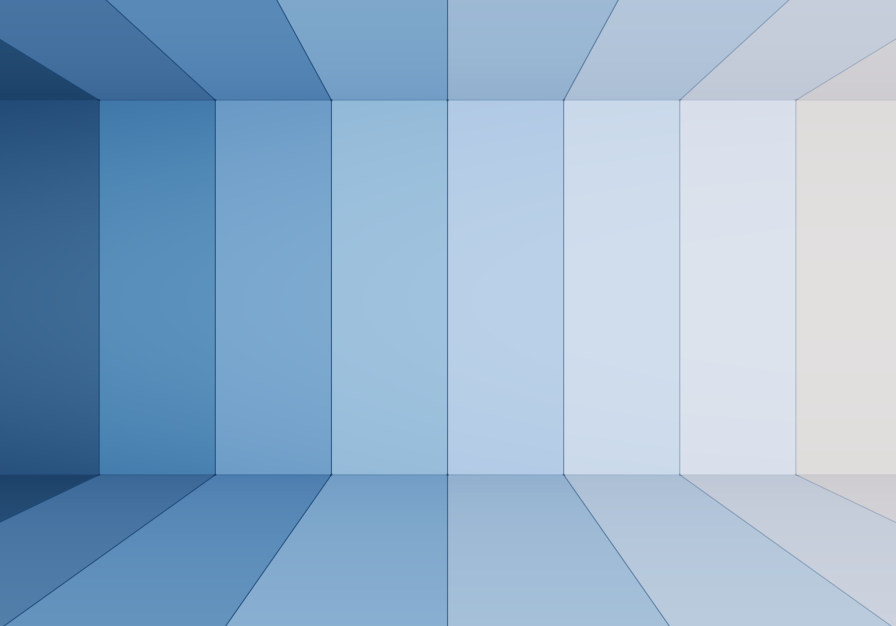
Write a Shadertoy shader that draws this background.

```glsl
const float WALL_TOP = 0.840;
const float WALL_BOTTOM = 0.2416;
const float PANEL_WIDTH = 0.1296;
const vec3 SEAM_BLUE = vec3(0.10, 0.27, 0.46);

// Panel colours from left to right
const vec3 WALL[8] = vec3[8](
    vec3(0.235, 0.410, 0.575), vec3(0.350, 0.565, 0.735),
    vec3(0.485, 0.660, 0.810), vec3(0.620, 0.760, 0.868),
    vec3(0.728, 0.815, 0.910), vec3(0.815, 0.867, 0.929),
    vec3(0.865, 0.890, 0.930), vec3(0.885, 0.875, 0.875));
const vec3 SIDE[8] = vec3[8](
    vec3(0.145, 0.300, 0.455), vec3(0.275, 0.450, 0.630),
    vec3(0.345, 0.535, 0.715), vec3(0.490, 0.650, 0.795),
    vec3(0.610, 0.722, 0.830), vec3(0.700, 0.772, 0.852),
    vec3(0.775, 0.805, 0.856), vec3(0.825, 0.820, 0.838));

// Smooth step across an edge, centred on zero
float edge(float d, float width) {
    return smoothstep(-width, width, d);
}

// Coverage of a thin line at distance d
float line(float d, float halfWidth, float blur) {
    return 1.0 - smoothstep(halfWidth - blur, halfWidth + blur, abs(d));
}

// Perspective widening: x is the scale, y its slope along the height
vec2 perspective(float y) {
    float ceilingSlope = 0.47 / (1.0 - WALL_TOP);
    float floorSlope = 0.91 / WALL_BOTTOM;
    if (y > WALL_TOP) return vec2(1.0 + ceilingSlope * (y - WALL_TOP), ceilingSlope);
    if (y < WALL_BOTTOM) return vec2(1.0 + floorSlope * (WALL_BOTTOM - y), -floorSlope);
    return vec2(1.0, 0.0);
}

// Soft light along the wall's middle, fading to top and bottom
vec3 shadeWall(vec3 colour, float y, float panel, float across) {
    float v = (y - 0.52) / 0.31;
    float falloff = mix(0.34, 0.15, smoothstep(0.0, 3.0, panel));
    float sweep = 0.06 * (0.5 - across) * (1.0 - panel / 7.0);
    return pow(colour, vec3(1.0 + falloff * v * v + sweep));
}

// Contact shade where floor and ceiling meet the wall
vec3 shadeSide(vec3 colour, float depth, float lift) {
    float contact = 0.14 * exp(-5.0 * depth);
    return pow(colour, vec3(1.0 + contact - lift * depth));
}

void mainImage(out vec4 fragColor, in vec2 fragCoord) {
    vec2 uv = fragCoord / iResolution.xy;
    float aspect = iResolution.x / iResolution.y;
    float pixel = 1.0 / iResolution.y;

    // Panel coordinate and the nearest seam
    vec2 view = perspective(uv.y);
    float u = (uv.x - 0.4995) / (PANEL_WIDTH * view.x);
    float seam = clamp(floor(u + 0.5), -3.0, 3.0);
    float spacing = PANEL_WIDTH * aspect;
    float lean = seam * spacing * view.y;
    float seamDist = (u - seam) * spacing * view.x / sqrt(1.0 + lean * lean);
    float panel = clamp(floor(u) + 4.0, 0.0, 7.0);

    // Blend the two panels beside the seam
    int leftPanel = int(seam) + 3;
    float cross = edge(seamDist, 0.7 * pixel);
    vec3 wall = mix(WALL[leftPanel], WALL[leftPanel + 1], cross);
    vec3 side = mix(SIDE[leftPanel], SIDE[leftPanel + 1], cross);
    wall = shadeWall(wall, uv.y, panel, fract(u));
    float isFloor = step(uv.y, 0.5);
    side = shadeSide(side, view.x - 1.0, mix(0.06, 0.14, isFloor));

    // Join wall, ceiling and floor
    float rimDist = max(uv.y - WALL_TOP, WALL_BOTTOM - uv.y);
    float outside = edge(rimDist, 0.7 * pixel);
    vec3 colour = mix(wall, side, outside);

    // Seams fade towards the light on the right
    float halfLine = 0.0010;
    float blur = max(0.6 * pixel, 0.0008);
    float fade = mix(0.72, 0.20, smoothstep(-1.0, 3.0, seam));
    colour = mix(colour, SEAM_BLUE, fade * line(seamDist, halfLine, blur));
    float rimFade = mix(0.32, 0.06, smoothstep(0.1, 0.9, uv.x));
    colour = mix(colour, SEAM_BLUE, rimFade * line(rimDist, halfLine, blur));

    // Small dark joints at the corners
    float joint = line(length(vec2(seamDist, rimDist)), 0.002, blur);
    colour = mix(colour, 0.6 * SEAM_BLUE, 0.6 * fade * joint);

    fragColor = vec4(colour, 1.0);
}
```
